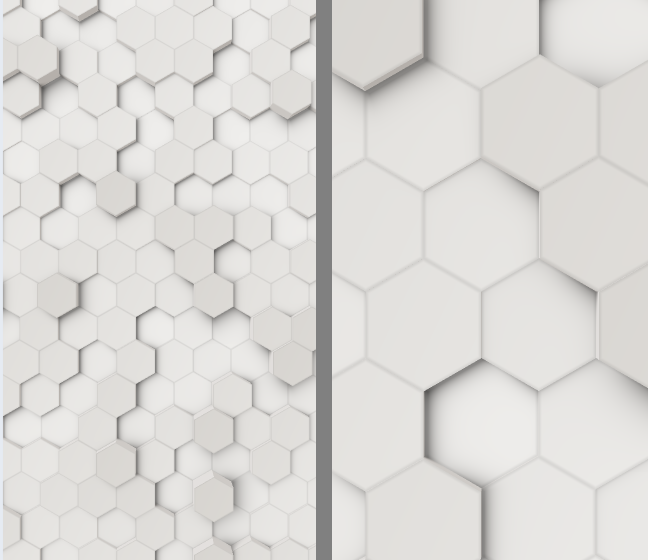
Left: the whole. Right: its middle third, enlarged.
Give the GLSL for this pattern, as a Shadertoy shader.

```glsl
// Wall of pale hexagonal prisms at random heights, with soft shadows and mild perspective.

const float TILES_ACROSS = 8.24;               // tile pitches over the canvas width
const float ROW_STEP = 0.8660254;              // row spacing in pitches
const vec2 GRID_ORIGIN = vec2(-0.076, 0.477);  // centre of tile (0,0)
const float PERSPECTIVE = 0.04;                // outward lean of tall tiles
const float MID_HEIGHT = 0.35;                 // height that keeps its true scale
const float TALL_SHARE = 0.13;
const vec2 SHADOW_DIR = vec2(0.83, -0.56);
const float SHADOW_SHIFT = 0.09;
const float SHADOW_DEPTH = 0.40;
const float SEAM_WIDTH = 0.035;
const float SEAM_DEPTH = 0.07;
const float STRIP_WIDTH = 0.0093;              // plain band on the left border
const vec3 LOW_FACE = vec3(0.930, 0.926, 0.918);
const vec3 HIGH_FACE = vec3(0.858, 0.848, 0.832);
const vec3 DARK_WALL = vec3(0.70, 0.68, 0.66);
const vec3 LIT_WALL = vec3(0.90, 0.89, 0.88);
const vec3 STRIP_COLOR = vec3(0.90, 0.92, 0.95);
const int AA = 2;

float hash(vec2 p) {
    vec3 q = fract(p.xyx * vec3(0.1031, 0.1030, 0.0973) + 0.37);
    q += dot(q, q.yzx + 33.33);
    return fract((q.x + q.y) * q.z);
}

// Signed distance to a pointy-top hexagon one pitch wide.
float sdHex(vec2 p) {
    const vec3 k = vec3(-0.8660254, 0.5, 0.57735);
    p = abs(p.yx);
    p -= 2.0 * min(dot(k.xy, p), 0.0) * k.xy;
    p -= vec2(clamp(p.x, -k.z * 0.5, k.z * 0.5), 0.5);
    return length(p) * sign(p.y);
}

// Tile in the 3x3 neighbourhood of a point, as (column, row).
vec2 nearbyTile(vec2 p, int i) {
    float row = round(p.y / ROW_STEP) + float(i / 3 - 1);
    return vec2(round(p.x - 0.5 * mod(row, 2.0)) + float(i % 3 - 1), row);
}

vec2 tileCenter(vec2 id) {
    return vec2(id.x + 0.5 * mod(id.y, 2.0), id.y * ROW_STEP);
}

float tileHeight(vec2 id) {
    float h = hash(id + 71.0);
    bool tall = hash(id + 19.0) < TALL_SHARE;
    return tall ? 0.8 + 0.2 * h : 0.62 * h;
}

// Light left at a point after soft shadows from taller tiles around it.
float softLight(vec2 p, float z, vec2 self) {
    float light = 1.0;
    for (int i = 0; i < 9; i++) {
        vec2 id = nearbyTile(p, i);
        float rise = tileHeight(id) - z;
        if (id == self || rise <= 0.0) continue;
        vec2 away = p - tileCenter(id);
        float d = max(sdHex(away - SHADOW_DIR * rise * SHADOW_SHIFT), 0.0);
        float facing = smoothstep(-0.4, 0.7, dot(normalize(away), SHADOW_DIR));
        float fall = exp(-d / (0.035 + 0.17 * rise * rise));
        light *= 1.0 - SHADOW_DEPTH * fall * mix(0.22, 1.0, facing) * smoothstep(0.0, 0.4, rise);
    }
    return light;
}

vec3 renderTiles(vec2 view) {
    // The view ray as a line over the grid: point(z) = start + slope * z.
    vec2 start = view * (1.0 + PERSPECTIVE * MID_HEIGHT) - GRID_ORIGIN;
    vec2 slope = -PERSPECTIVE * view;
    vec2 mid = start + slope * MID_HEIGHT;
    float hitZ = -1.0, hitHeight = 0.0;
    vec2 hitId = vec2(0.0), wallNormal = vec2(0.0);

    // Clip the ray against each prism and keep the highest hit.
    for (int i = 0; i < 9; i++) {
        vec2 id = nearbyTile(mid, i);
        float h = tileHeight(id), zNear = h, zFar = 0.0;
        vec2 normal = vec2(0.0);
        for (int s = 0; s < 3; s++) {
            float angle = float(s) * 1.0471976;
            vec2 axis = vec2(cos(angle), sin(angle));
            float a = dot(start - tileCenter(id), axis), b = dot(slope, axis);
            if (abs(b) < 1e-5) b = 1e-5;
            float side = sign(b);
            float zTop = (0.5 * side - a) / b;
            if (zTop < zNear) { zNear = zTop; normal = axis * side; }
            zFar = max(zFar, (-0.5 * side - a) / b);
        }
        if (zNear >= zFar && zNear > hitZ) {
            hitZ = zNear; hitHeight = h; hitId = id; wallNormal = normal;
        }
    }

    vec2 p = start + slope * hitZ;
    vec2 local = p - tileCenter(hitId);
    vec3 color;
    if (hitZ < hitHeight - 1e-4) {
        color = mix(LIT_WALL, DARK_WALL, 0.5 + 0.5 * dot(wallNormal, SHADOW_DIR));
    } else {
        // Top face: greyer when tall or low on the canvas, with a fine seam.
        color = mix(LOW_FACE, HIGH_FACE, clamp(hitHeight * 1.05 - view.y * 0.025, 0.0, 1.2));
        color += 0.012 * dot(local, SHADOW_DIR) + 0.012 * (hash(hitId + 43.0) - 0.5);
        color *= 1.0 - SEAM_DEPTH * (1.0 - smoothstep(0.0, SEAM_WIDTH, -sdHex(local)));
    }
    float light = softLight(p, max(hitZ, 0.0), hitId);
    return color * mix(vec3(0.985, 0.97, 0.96), vec3(1.0), light) * light;
}

void mainImage(out vec4 fragColor, in vec2 fragCoord) {
    vec3 color = vec3(0.0);
    for (int i = 0; i < AA * AA; i++) {
        vec2 jitter = (vec2(i % AA, i / AA) + 0.5) / float(AA) - 0.5;
        vec2 view = (fragCoord + jitter - 0.5 * iResolution.xy) / iResolution.x;
        color += renderTiles(view * TILES_ACROSS);
    }
    color /= float(AA * AA);
    float strip = clamp(STRIP_WIDTH * iResolution.x - fragCoord.x + 0.5, 0.0, 1.0);
    fragColor = vec4(mix(color, STRIP_COLOR, strip), 1.0);
}
```
